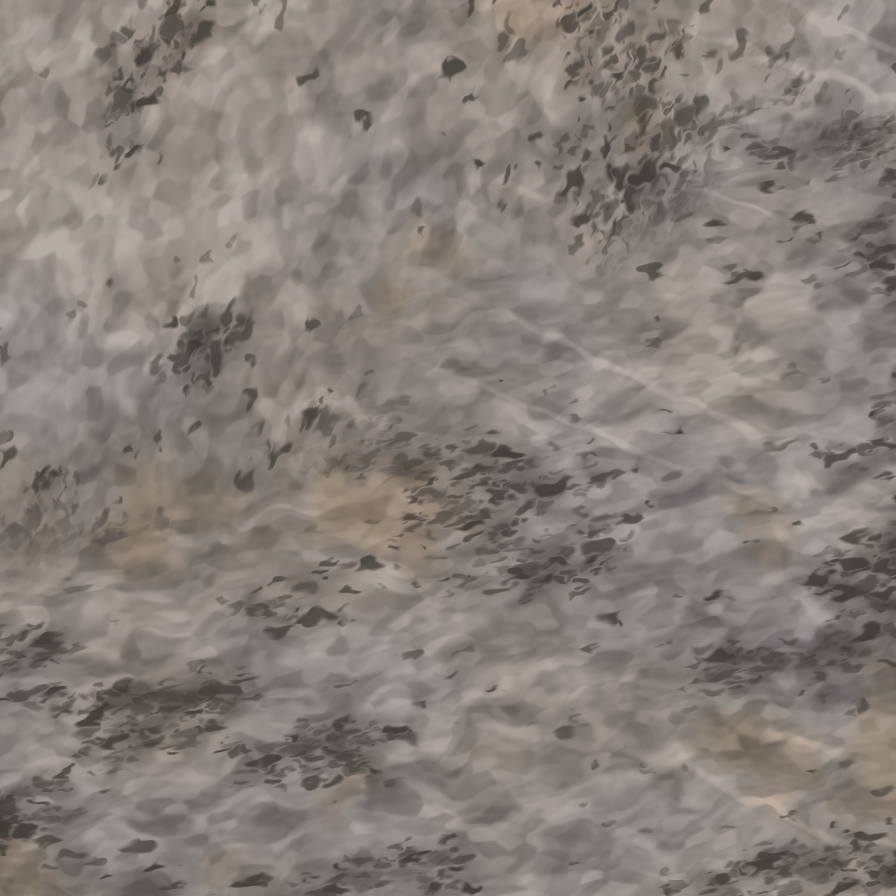
A three.js fragment shader for this texture:

```glsl
// Weathered grey granite: smeared mineral grains, dark fleck clusters, tan stains and pale veins.
varying vec2 vUv;

const vec3 SHADE_GREY = vec3(0.395, 0.370, 0.352);
const vec3 PALE_GREY = vec3(0.680, 0.642, 0.620);
const vec3 FLECK_DARK = vec3(0.240, 0.222, 0.205);
const vec3 STAIN_TAN = vec3(0.590, 0.510, 0.420);
const vec3 WARM_SHIFT = vec3(0.022, 0.002, -0.020);

float hash(vec2 p) {
  vec3 q = fract(vec3(p.xyx) * 0.1031);
  q += dot(q, q.yzx + 33.33);
  return fract((q.x + q.y) * q.z);
}

vec2 hash2(vec2 p) {
  return vec2(hash(p + 17.0), hash(p + 59.0));
}

float noise(vec2 p) {
  vec2 cell = floor(p);
  vec2 f = fract(p);
  f = f * f * (3.0 - 2.0 * f);
  float low = mix(hash(cell), hash(cell + vec2(1.0, 0.0)), f.x);
  float high = mix(hash(cell + vec2(0.0, 1.0)), hash(cell + 1.0), f.x);
  return mix(low, high, f.y);
}

float fbm(vec2 p) {
  float sum = 0.0;
  float weight = 0.5;
  for (int i = 0; i < 3; i++) {
    sum += weight * noise(p);
    p = p * 2.07 + 13.7;
    weight *= 0.5;
  }
  return sum / 0.875;
}

vec2 rotate(vec2 p, float angle) {
  float c = cos(angle);
  float s = sin(angle);
  return vec2(c * p.x + s * p.y, c * p.y - s * p.x);
}

// Irregular patches of random tone with softened borders
float facets(vec2 p) {
  vec2 cell = floor(p);
  float tone = 0.0;
  float total = 0.0;
  for (int y = -1; y <= 1; y++) {
    for (int x = -1; x <= 1; x++) {
      vec2 id = cell + vec2(float(x), float(y));
      vec2 d = id + hash2(id) - p;
      float weight = exp(-9.0 * dot(d, d));
      tone += weight * hash(id + 91.0);
      total += weight;
    }
  }
  return tone / max(total, 0.00001);
}

float clusterDensity(vec2 p, vec2 scale, float seed) {
  return smoothstep(0.53, 0.80, fbm(p * scale + seed));
}

// Ragged dark grains, present where the cluster density allows
float flecks(vec2 p, vec2 scale, vec2 clusterScale, float seed, float size) {
  vec2 g = p * scale;
  g += 1.1 * (vec2(noise(g * 1.5 + 5.0), noise(g * 1.5 + 41.0)) - 0.5);
  vec2 cell = floor(g);
  float cover = 0.0;
  for (int y = -1; y <= 1; y++) {
    for (int x = -1; x <= 1; x++) {
      vec2 id = cell + vec2(float(x), float(y));
      vec2 center = id + 0.1 + 0.8 * hash2(id + seed);
      float density = 0.012 + 0.62 * clusterDensity(center / scale, clusterScale, seed);
      float present = step(hash(id + seed + 7.0), density);
      float radius = size * mix(0.22, 0.62, hash(id + 29.0));
      vec2 q = abs(rotate(g - center, 1.6 * hash(id + 73.0) - 0.8));
      float d = max(q.x * 0.75 + q.y * 0.55, q.y * 1.15);
      float shape = 1.0 - smoothstep(radius - 0.2, radius + 0.2, d);
      cover = max(cover, present * shape * mix(0.4, 1.0, hash(id + 3.0)));
    }
  }
  return cover;
}

// Tone in x, fleck cover in y; the grain runs along the x axis of p
vec2 minerals(vec2 p, vec2 grain, vec2 clusterScale, float seed) {
  vec2 bent = p + 0.018 * (vec2(noise(p * 23.0), noise(p * 23.0 + 37.0)) - 0.5);
  float tone = 0.54 * (facets(bent * grain * 0.45 + seed) - 0.5);
  tone += 0.44 * (facets(bent * grain + seed) - 0.5);
  tone += 0.20 * (noise(bent * grain * 1.9) - 0.5);
  tone -= 0.30 * clusterDensity(p, clusterScale, seed);
  float large = flecks(p, grain, clusterScale, seed, 1.0);
  float small = flecks(p, grain * 1.45, clusterScale, seed, 0.85);
  return vec2(tone, max(large, 0.8 * small));
}

// Thin bright ridges broken along their length
float veins(vec2 p) {
  float ridge = abs(noise(p * vec2(4.0, 13.0) + 8.0) + 0.12 * noise(p * 40.0) - 0.56);
  float broken = smoothstep(0.45, 0.66, fbm(p * vec2(6.0, 9.0) + 52.0));
  return (1.0 - smoothstep(0.012, 0.065, ridge)) * broken;
}

void main() {
  vec2 p = vUv;
  // Steep grain at the upper left turns nearly level at the lower right
  float turn = 0.6 * p.x - p.y + 0.3 + 0.3 * (noise(p * 6.0) - 0.5);
  float level = smoothstep(-0.13, 0.13, turn);
  vec2 steepStone = minerals(rotate(p, 1.05), vec2(46.0, 66.0), vec2(6.0, 7.5), 21.0);
  vec2 levelStone = minerals(rotate(p, 0.2), vec2(42.0, 82.0), vec2(4.6, 12.0), 64.0);
  vec2 stone = mix(steepStone, levelStone, level);

  // Broad light and shade
  float glow = 1.0 - smoothstep(0.0, 0.75, distance(p, vec2(0.38, 0.96)));
  float tone = 0.485 + stone.x + 0.62 * (fbm(p * 4.0 + 30.0) - 0.5) + 0.2 * glow;
  tone += 0.28 * veins(rotate(p, -0.4)) * smoothstep(0.35, 0.75, p.x);
  vec3 color = mix(SHADE_GREY, PALE_GREY, clamp(tone, -0.1, 1.1));

  // Warm and cool drift, stains, then the flecks
  color += WARM_SHIFT * (1.6 * (fbm(p * 5.0 + 77.0) - 0.5) + 0.4 * glow - 0.12);
  float stain = smoothstep(0.62, 0.84, fbm(p * 7.0 + 112.0));
  color = mix(color, STAIN_TAN * (0.75 + 0.45 * tone), 0.5 * stain);
  color = mix(color, FLECK_DARK, 0.9 * stone.y);
  gl_FragColor = vec4(color, 1.0);
}
```
